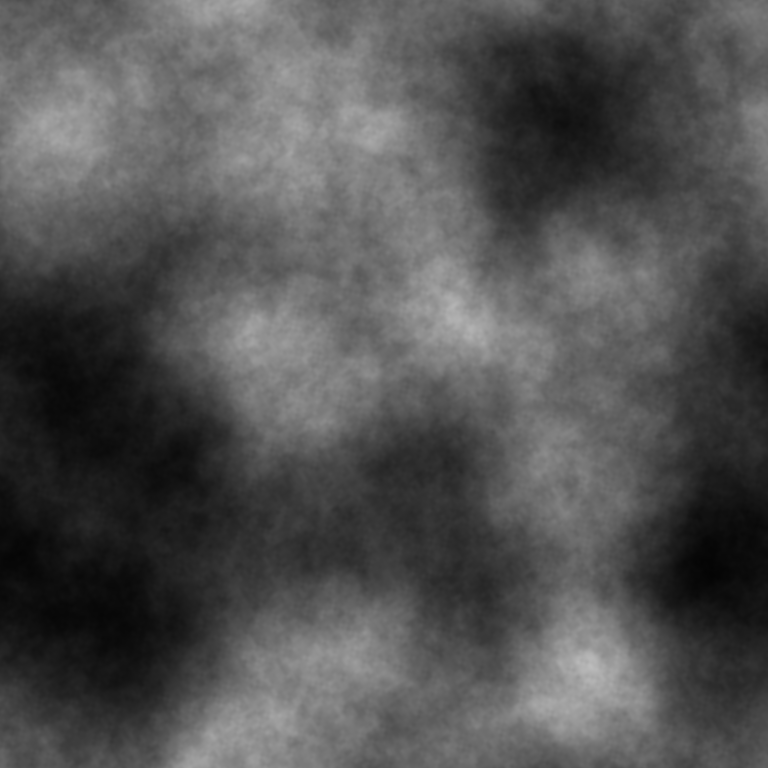
A three.js fragment shader for this texture:

```glsl
// Soft grey clouds: broad layered sine waves under a fine, mottled grain.
varying vec2 vUv;

const float TAU = 6.2831853;
const float MAX_WAVES = 4.0;   // highest wave count across the canvas
const float ROLL_OFF = 4.0;    // squared wave count where amplitudes fall away

float hash(vec2 p) {
  vec3 q = fract(vec3(p.xyx) * 0.1031);
  q += dot(q, q.yzx + 33.33);
  return fract((q.x + q.y) * q.z);
}

// Smooth lattice noise from -1 to 1
float valueNoise(vec2 p) {
  vec2 cell = floor(p);
  vec2 f = fract(p);
  vec2 w = f * f * (3.0 - 2.0 * f);
  float low = mix(hash(cell), hash(cell + vec2(1.0, 0.0)), w.x);
  float high = mix(hash(cell + vec2(0.0, 1.0)), hash(cell + vec2(1.0)), w.x);
  return mix(low, high, w.y) * 2.0 - 1.0;
}

// Whole waves in every direction with random phases; mean 0, deviation 1
float broadClouds(vec2 uv, float seed) {
  float sum = 0.0;
  float power = 0.0;
  for (float x = 0.0; x <= MAX_WAVES; x += 1.0) {
    for (float y = -MAX_WAVES; y <= MAX_WAVES; y += 1.0) {
      if (x > 0.5 || y > 0.5) {
        vec2 waves = vec2(x, y);
        float amplitude = pow(1.0 + dot(waves, waves) / ROLL_OFF, -1.5);
        float phase = hash(waves + seed);
        sum += amplitude * cos(TAU * (dot(waves, uv) + phase));
        power += 0.5 * amplitude * amplitude;
      }
    }
  }
  return sum / sqrt(power);
}

// Rotated octaves, from small wisps down to fine grain
float grain(vec2 uv, float cells, float strength, float gain) {
  mat2 turn = mat2(0.8, 0.6, -0.6, 0.8);
  vec2 p = uv * cells + 300.0;
  float sum = 0.0;
  for (int octave = 0; octave < 5; octave++) {
    sum += strength * valueNoise(p);
    p = turn * p * 2.0 + 17.3;
    strength *= gain;
  }
  return sum;
}

// Squaring keeps shadows smooth and gives the lights more grain
float cloudTone(float height) {
  float root = max(0.552 + 0.152 * height, 0.0);
  return min(root * root, 1.0);
}

void main() {
  float height = 0.98 * broadClouds(vUv, 23.0) + grain(vUv, 12.0, 0.32, 0.75);
  gl_FragColor = vec4(vec3(cloudTone(height)), 1.0);
}
```
